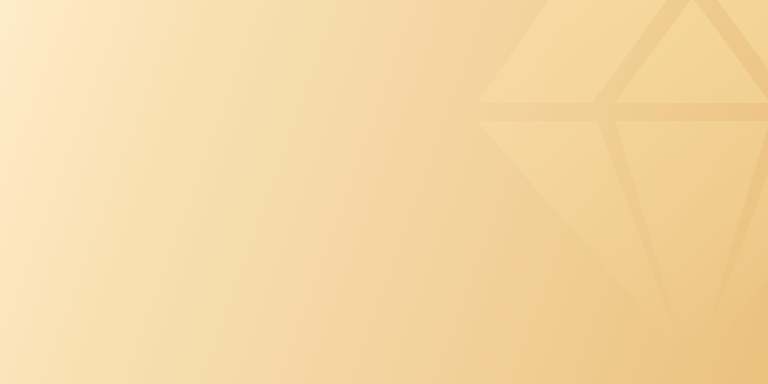
This background is drawn by a WebGL 2 fragment shader. Its source:

```glsl
#version 300 es
precision highp float;
// Warm golden gradient with a pale faceted gem cropped by the right edge.

uniform vec2 u_resolution;
out vec4 fragColor;

// Gradient colours, from upper left to lower right
const vec3 CREAM = vec3(0.998, 0.925, 0.788);
const vec3 PEACH = vec3(0.990, 0.908, 0.757);
const vec3 STRAW = vec3(0.978, 0.886, 0.712);
const vec3 SAND  = vec3(0.953, 0.832, 0.628);
const vec3 HONEY = vec3(0.941, 0.806, 0.578);
const vec3 AMBER = vec3(0.920, 0.755, 0.495);
const vec2 GRADIENT_DIR = vec2(0.94, -0.34);

// Gem layout, in canvas heights
const float GEM_AXIS = 1.803;
const float GIRDLE_TOP = 0.732;
const float GIRDLE_BOTTOM = 0.685;
const vec2 LOWER_TIP = vec2(0.023, 0.075);
const vec3 GEM_COLOR = vec3(0.988, 0.890, 0.655);
const float GEM_OPACITY = 0.46;
const float FADE_BOTTOM = 0.06;

// Signed distance to the line a-b, positive on its right-hand (+x) side
float edge(vec2 p, vec2 a, vec2 b) {
    vec2 d = b - a;
    vec2 normal = normalize(vec2(d.y, -d.x)) * sign(d.y);
    return dot(p - a, normal);
}

vec3 background(vec2 p, float aspect) {
    float span = aspect * GRADIENT_DIR.x - GRADIENT_DIR.y;
    float t = dot(p - vec2(0.0, 1.0), GRADIENT_DIR) / span;
    vec3 color = mix(CREAM, PEACH, clamp(t / 0.08, 0.0, 1.0));
    color = mix(color, STRAW, clamp((t - 0.08) / 0.11, 0.0, 1.0));
    color = mix(color, SAND, clamp((t - 0.19) / 0.36, 0.0, 1.0));
    color = mix(color, HONEY, clamp((t - 0.55) / 0.17, 0.0, 1.0));
    return mix(color, AMBER, clamp((t - 0.72) / 0.28, 0.0, 1.0));
}

// Interior distance of the facets, positive inside; q is mirrored about the axis
float gemFacets(vec2 q) {
    // Crown: side facet and central triangle
    float crownOuter = -edge(q, vec2(0.560, GIRDLE_TOP), vec2(0.375, 1.0));
    float crownInner = edge(q, vec2(0.261, GIRDLE_TOP), vec2(0.0655, 1.0));
    float crownCenter = -edge(q, vec2(0.2035, GIRDLE_TOP), vec2(0.0, 1.007));
    float crown = max(min(crownOuter, crownInner), crownCenter);
    crown = min(crown, q.y - GIRDLE_TOP);

    // Pavilion: side facet and central wedge
    float lowerOuter = -edge(q, vec2(0.563, GIRDLE_BOTTOM), LOWER_TIP);
    float lowerInner = edge(q, vec2(0.248, GIRDLE_BOTTOM), LOWER_TIP);
    float lowerCenter = -edge(q, vec2(0.201, GIRDLE_BOTTOM), vec2(0.0, 0.018));
    float pavilion = max(min(lowerOuter, lowerInner), lowerCenter);
    pavilion = min(pavilion, GIRDLE_BOTTOM - q.y);

    return max(crown, pavilion);
}

void main() {
    vec2 p = gl_FragCoord.xy / u_resolution.y;
    float pixel = 1.0 / u_resolution.y;
    vec3 color = background(p, u_resolution.x / u_resolution.y);

    // Translucent gem, fading towards its lower tip
    vec2 q = vec2(abs(p.x - GEM_AXIS), p.y);
    float coverage = clamp(0.5 + gemFacets(q) / pixel, 0.0, 1.0);
    float fade = clamp((p.y - FADE_BOTTOM) / (1.0 - FADE_BOTTOM), 0.0, 1.0);
    color = mix(color, GEM_COLOR, coverage * fade * GEM_OPACITY);

    fragColor = vec4(color, 1.0);
}
```
